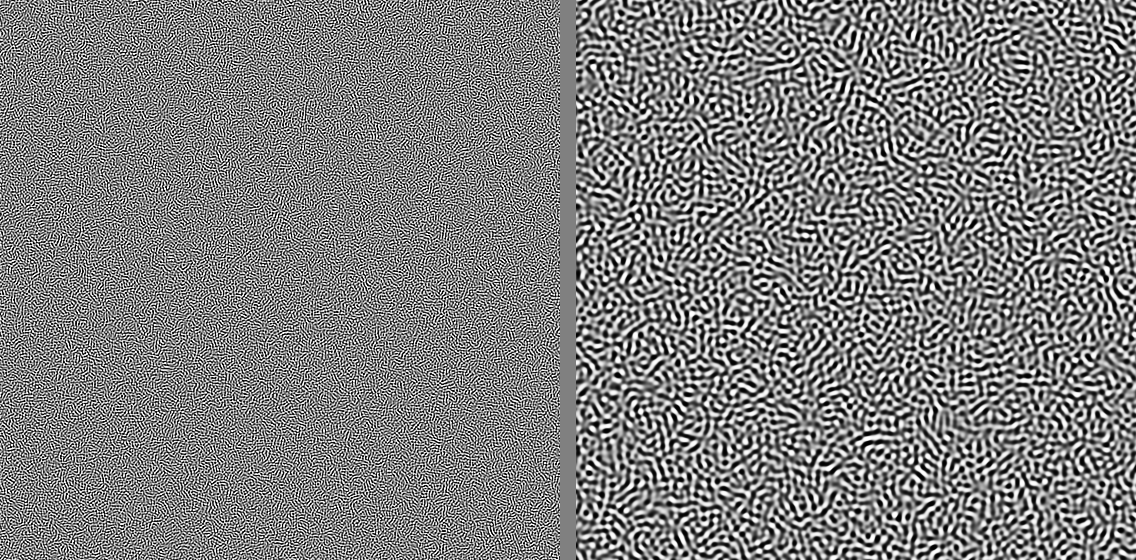
Left, the full canvas; right, a detail of the centre.
Write a Shadertoy shader that draws this texture.

```glsl
// Very fine grey labyrinth: short, worm-like light and dark specks without a main direction.
// Wide-kernel gradient noise: every cell adds a small ripple along a random gradient,
// then the sum is spread so that all greys from black to white are equally common.

const float TAU = 6.2831853;

vec3 hash32(vec2 cell) {
    vec3 h = fract(cell.xyx * vec3(0.1031, 0.1030, 0.0973));
    h += dot(h, h.yxz + 33.33);
    return fract((h.xxy + h.yzz) * h.zyx);
}

// Gradient noise limited to a band around one ripple per unit, unit variance
float rippleNoise(vec2 p) {
    vec2 home = floor(p);
    float sum = 0.0;
    for (int y = -2; y <= 2; y++) {
        for (int x = -2; x <= 2; x++) {
            vec2 cell = home + vec2(x, y);
            vec3 rnd = hash32(cell + 17.0);
            vec2 offset = p - cell - rnd.xy;
            vec2 gradient = vec2(cos(TAU * rnd.z), sin(TAU * rnd.z));
            // Round falloff that reaches zero two cells away
            float falloff = max(0.0, 1.0 - dot(offset, offset) / 4.0);
            sum += falloff * falloff * falloff * sin(TAU * dot(gradient, offset));
        }
    }
    return sum / 0.948;
}

// Normal distribution function: turns bell-shaped values into evenly shared ones
float equalize(float v) {
    return 1.0 / (1.0 + exp(-v * (1.598 + 0.0706 * v * v)));
}

void mainImage(out vec4 fragColor, in vec2 fragCoord) {
    vec2 uv = fragCoord / iResolution.y;
    float ripplesAcross = 190.0;
    float grey = equalize(rippleNoise(uv * ripplesAcross));
    fragColor = vec4(vec3(grey), 1.0);
}
```
